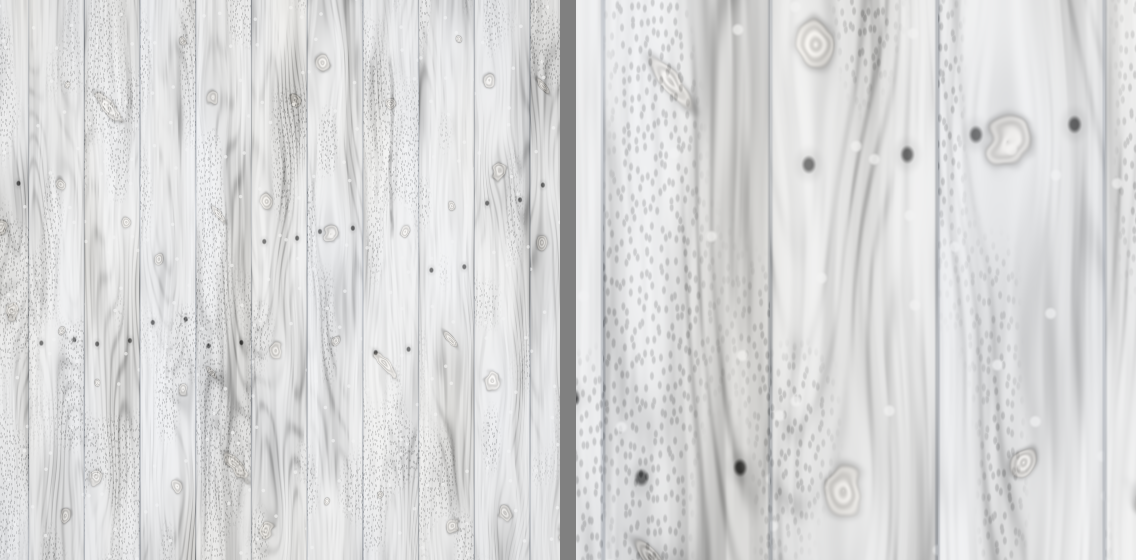
Left: the whole. Right: its middle third, enlarged.
A WebGL 1 fragment shader for this texture:

```glsl
precision highp float;
// Whitewashed timber wall: ten upright planks, each with its own grain, knots and nails.
// Layered sines bend the growth lines, stretched noise makes streaks and stains,
// and cellular noise flakes the paint; all of it darkens an off-white base.

uniform vec2 u_resolution;

float hash(vec2 p) {
  vec3 q = fract(p.xyx * 0.1031);
  q += dot(q, q.yzx + 33.33);
  return fract((q.x + q.y) * q.z);
}

float noise(vec2 p) {
  vec2 i = floor(p), f = fract(p);
  f = f * f * (3.0 - 2.0 * f);
  return mix(mix(hash(i), hash(i + vec2(1, 0)), f.x),
             mix(hash(i + vec2(0, 1)), hash(i + vec2(1, 1)), f.x), f.y);
}

// Distance to the nearest scattered point
float cellular(vec2 p) {
  vec2 cell = floor(p);
  float nearest = 2.0;
  for (int y = -1; y <= 1; y++)
    for (int x = -1; x <= 1; x++) {
      vec2 c = cell + vec2(x, y);
      nearest = min(nearest, length(c + vec2(hash(c), hash(c + 71.0)) - p));
    }
  return nearest;
}

float layeredSines(vec2 p) {
  return sin(p.x * 1.3 + 1.7 * sin(p.y * 0.9))
       + 0.6 * sin(p.x * 2.1 - p.y * 1.7 + 1.3)
       + 0.35 * sin(p.x * 3.7 + p.y * 2.9);
}

void main() {
  vec2 p = gl_FragCoord.xy / u_resolution;
  float across = (p.x - 0.051) * 10.05;
  float plank = floor(across), seed = plank * 17.3 + 40.0;
  vec2 q = vec2(fract(across), p.y * 10.05);

  // Knots: round ones and slanted branch scars, pushing the grain aside
  float bend = 0.0, knotShade = 0.0, knotFace = 0.0;
  for (int i = 0; i < 4; i++) {
    vec2 key = vec2(plank + 20.0, float(i) * 7.0 + 3.0);
    float pick = hash(key + 90.0);
    float size = 0.04 + 0.09 * hash(key + 50.0);
    vec2 d = q - vec2(0.2 + 0.6 * hash(key),
                      (float(i) + 0.15 + 0.7 * hash(key + 30.0)) * 2.5);
    bend += d.x * 7.0 * size * exp(-dot(d * d, vec2(10.0, 1.4)));
    float branch = step(0.82, pick);
    float tilt = mix(pick - 0.4, -0.7, branch);
    d = mat2(cos(tilt), sin(tilt), -sin(tilt), cos(tilt)) * d;
    float r = length(d * vec2(1.0, mix(0.75, 0.3, branch))) / size;
    r += 0.5 * (noise(q * 11.0 + seed) - 0.5);
    float face = 1.0 - smoothstep(0.85, 1.15, r);
    float rim = exp(-16.0 * (r - 1.0) * (r - 1.0));
    knotShade += face * (0.03 + 0.06 * sin(r * 13.0)) + rim * (0.05 + 0.12 * noise(q * 7.0));
    knotFace = max(knotFace, face);
  }

  // Stains, fine streaks and arched growth lines
  float s = q.x - bend;
  float broad = noise(vec2(s * 3.5 + seed, q.y * 0.35));
  float blotch = noise(vec2(q.x * 1.5 + seed, q.y * 0.6 + 9.0));
  float wear = smoothstep(0.35, 0.9, 0.55 * broad + 0.45 * blotch);
  float streak = noise(vec2(s * 16.0 + seed, q.y * 0.6));
  float fibre = noise(vec2(s * 32.0 + seed, q.y * 1.8 + 5.0));
  float figure = s * 5.0 + 2.6 * layeredSines(vec2(s * 2.0 + seed, q.y * 0.35 + seed));
  float growth = pow(0.5 + 0.5 * sin(figure * 6.283), 3.0);
  float shade = 0.09 * wear
              + 0.08 * smoothstep(0.45, 0.95, streak) * (0.4 + wear)
              + 0.05 * fibre * fibre
              + 0.14 * growth * (0.2 + wear) * smoothstep(0.2, 0.8, fibre * 0.5 + blotch * 0.6)
              + 0.045 * smoothstep(0.3, 0.75, length(p - 0.5))
              + knotShade;

  // Flaked paint in patches, with a few white chips
  float flake = 1.0 - smoothstep(0.12, 0.38, cellular(q * vec2(22.0, 11.0) + seed));
  shade += 0.13 * flake * smoothstep(0.52, 0.8, noise(q * vec2(2.5, 0.8) + seed * 1.7));
  float chip = 1.0 - smoothstep(0.03, 0.07, cellular(q * 1.6 + seed * 2.3));
  shade *= 1.0 - 0.7 * chip;

  // One long weathered crack
  float crack = abs(q.x - 0.51 - 0.05 * (noise(vec2(q.y * 2.0, 4.0)) - 0.5));
  shade += 0.24 * step(abs(plank - 6.0), 0.5) * (1.0 - smoothstep(0.01, 0.05, crack))
         * smoothstep(5.7, 6.0, q.y) * (1.0 - smoothstep(8.8, 9.2, q.y))
         * (0.4 + 0.6 * noise(q * vec2(20.0, 9.0)));

  // Seams between planks
  float edge = min(q.x, 1.0 - q.x) / 10.05;
  float seam = 1.0 - smoothstep(0.0005, 0.0022, edge);
  shade += seam * (0.09 + 0.1 * noise(vec2(floor(across + 0.5), q.y * 0.8)))
         + 0.025 * exp(-edge * 250.0);

  // A pair of nails on every plank
  float side = step(0.5, q.x);
  float nailHeight = 0.34 + 0.33 * hash(vec2(plank + 8.0, 61.0)) + 0.006 * side;
  float nail = length(vec2(q.x - mix(0.23, 0.82, side), (p.y - nailHeight) * 8.0));
  shade += 0.42 * (1.0 - smoothstep(0.018, 0.05, nail))
         + 0.05 * (1.0 - smoothstep(0.04, 0.11, nail));

  // Off-white paint drifting between cool and warm
  float warmth = noise(vec2(q.x * 1.3 + seed, q.y * 0.4 + 20.0)) * 0.7 + 0.3 * broad;
  vec3 tint = mix(vec3(-0.008, -0.002, 0.010), vec3(0.006, 0.002, -0.010), warmth);
  tint += seam * vec3(-0.01, 0.0, 0.015) + knotFace * vec3(0.008, 0.0, -0.012);
  gl_FragColor = vec4(vec3(0.951) - shade + tint, 1.0);
}
```
